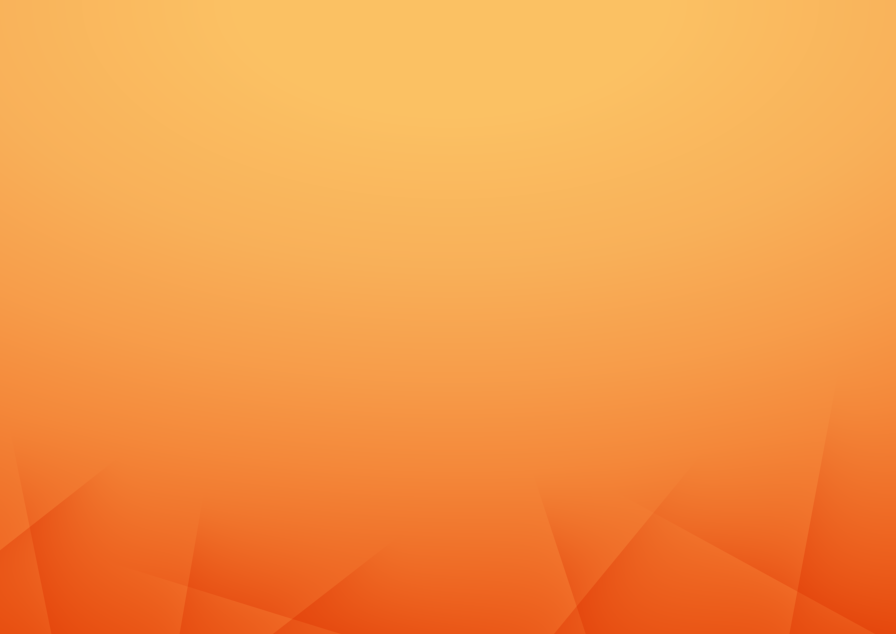
A Shadertoy shader for this background:

```glsl
// Warm orange backdrop: an elliptical glow from the top centre deepens to red,
// with translucent folds along the bottom. Each fold is a line whose shadow
// falls off to one side and fades out towards the tip of the line.

const float ASPECT = 1.412;
const vec2 GLOW_CENTRE = vec2(0.71, 1.0);
const vec2 GLOW_SCALE = vec2(0.54, 1.0);
const vec3 SHADOW_RED = vec3(0.87, 0.20, 0.01);
const vec3 RIM_LIGHT = vec3(1.0, 0.60, 0.30);

const int STOP_COUNT = 7;
const vec3 STOP_COLOR[STOP_COUNT] = vec3[](
    vec3(0.984, 0.757, 0.390), vec3(0.974, 0.690, 0.348),
    vec3(0.967, 0.612, 0.288), vec3(0.957, 0.535, 0.228),
    vec3(0.945, 0.468, 0.180), vec3(0.935, 0.405, 0.135),
    vec3(0.910, 0.310, 0.065));
const float STOP_AT[STOP_COUNT] = float[](0.18, 0.42, 0.60, 0.74, 0.84, 0.93, 1.07);

// Each fold: tip in xy, foot in zw, in units of canvas height
const int FOLD_COUNT = 9;
const vec4 FOLDS[FOLD_COUNT] = vec4[](
    vec4(0.012, 0.340, 0.081, 0.0), vec4(0.195, 0.285, 0.000, 0.132),
    vec4(0.322, 0.228, 0.283, 0.0), vec4(0.150, 0.120, 0.537, 0.0),
    vec4(0.636, 0.160, 0.430, 0.0), vec4(0.836, 0.265, 0.923, 0.0),
    vec4(1.114, 0.294, 0.873, 0.0), vec4(0.950, 0.235, 1.379, 0.0),
    vec4(1.324, 0.430, 1.244, 0.0));

// Colour of the glow at distance d from its centre
vec3 glowColor(float d) {
    vec3 color = STOP_COLOR[0];
    for (int i = 1; i < STOP_COUNT; i++) {
        float t = clamp((d - STOP_AT[i - 1]) / (STOP_AT[i] - STOP_AT[i - 1]), 0.0, 1.0);
        color = mix(color, STOP_COLOR[i], t);
    }
    return color;
}

// Lay one fold over the colour: soft shadow on one side, faint light on the other
vec3 addFold(vec3 color, vec2 p, vec2 tip, vec2 foot, float pixel) {
    vec2 span = foot - tip;
    vec2 along = normalize(span);
    vec2 offset = p - tip;
    float side = dot(offset, vec2(-along.y, along.x));
    float fade = smoothstep(0.0, 0.75, dot(offset, along) / length(span));
    float covered = smoothstep(-pixel, pixel, side);
    float shadow = covered * exp(-max(side, 0.0) / 0.06);
    float light = (1.0 - covered) * exp(min(side, 0.0) / 0.035);
    color = mix(color, SHADOW_RED, 0.32 * shadow * fade);
    return mix(color, RIM_LIGHT, 0.11 * light * fade);
}

void mainImage(out vec4 fragColor, in vec2 fragCoord) {
    vec2 p = fragCoord / iResolution.xy * vec2(ASPECT, 1.0);
    float pixel = 0.8 / iResolution.y;

    // Background glow
    vec3 color = glowColor(length((p - GLOW_CENTRE) * GLOW_SCALE));

    // Folds
    for (int i = 0; i < FOLD_COUNT; i++) {
        color = addFold(color, p, FOLDS[i].xy, FOLDS[i].zw, pixel);
    }
    fragColor = vec4(color, 1.0);
}
```
